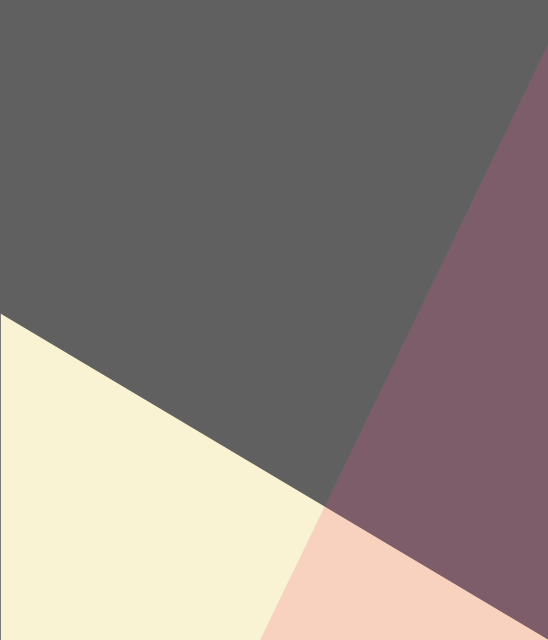
Give the GLSL for this background, as a WebGL 1 fragment shader.

```glsl
precision highp float;

uniform vec2 u_resolution;

#define GREY vec3(0.378, 0.378, 0.378)
#define CREAM vec3(0.980, 0.953, 0.827)
#define PLUM vec3(0.490, 0.363, 0.410)
#define PINK vec3(0.973, 0.822, 0.749)
#define SLOPE_START vec2(0.0, 0.5105)
#define SLOPE_END vec2(1.0, 0.0007)
#define RAY_START vec2(0.4746, 0.0)
#define RAY_END vec2(1.0, 0.9310)
#define MARGIN 0.0015

// Smooth coverage of the half plane to the right of the line from a to b
float rightOf(vec2 uv, vec2 a, vec2 b) {
  vec2 along = normalize((b - a) * u_resolution);
  vec2 offset = (uv - a) * u_resolution;
  return clamp(dot(offset, vec2(along.y, -along.x)) + 0.5, 0.0, 1.0);
}

void main() {
  vec2 uv = gl_FragCoord.xy / u_resolution;

  // Lower sheet, with a hairline gap at the left border
  float sheet = rightOf(uv, SLOPE_START, SLOPE_END);
  sheet *= clamp((uv.x - MARGIN) * u_resolution.x + 0.5, 0.0, 1.0);

  // Translucent band that tints both areas
  float band = rightOf(uv, RAY_START, RAY_END);

  vec3 upper = mix(GREY, PLUM, band);
  vec3 lower = mix(CREAM, PINK, band);
  gl_FragColor = vec4(mix(upper, lower, sheet), 1.0);
}
```
